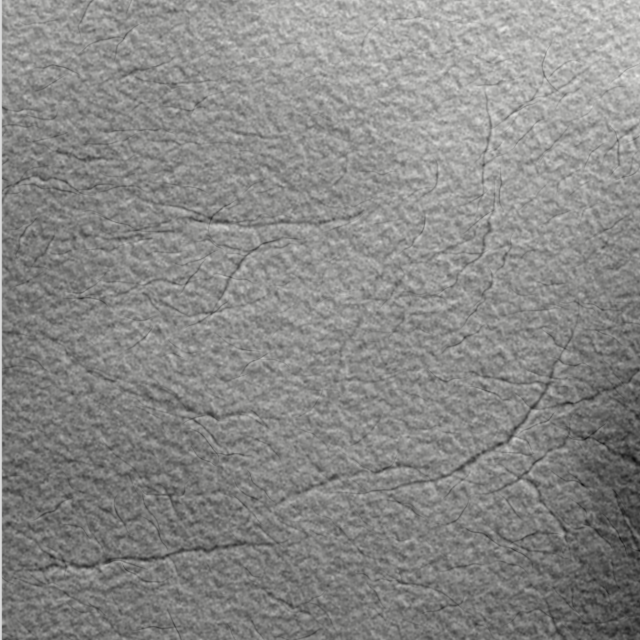
Reproduce this texture procedurally as a three.js fragment shader.

```glsl
// Worn grey leather under soft light from the upper right.
// Fine embossed grain and three sizes of scattered, tapered creases follow a
// slowly turning direction field, over a smooth light falloff with stains.

varying vec2 vUv;

const vec3 LEATHER_TINT = vec3(1.0, 1.0, 0.99);
const vec3 MARGIN_COLOUR = vec3(0.86);
const float MARGIN_WIDTH = 0.003;
const float STAIN_CONTRAST = 0.17;
const float GRAIN_SCALE = 105.0;
const float GRAIN_CONTRAST = 0.21;
const float SPECKLE_SCALE = 270.0;
const float SPECKLE_CONTRAST = 0.13;
const float LIP_BRIGHTNESS = 0.42;
const float LONG_DEPTH = 0.23;
const float MEDIUM_DEPTH = 0.19;
const float SHORT_DEPTH = 0.15;

float hash(vec2 p) {
  vec3 q = fract(vec3(p.xyx) * 0.1031);
  q += dot(q, q.yzx + 33.33);
  return fract((q.x + q.y) * q.z);
}

vec2 hash2(vec2 p) {
  return vec2(hash(p), hash(p + vec2(41.7, 113.3)));
}

float noise(vec2 p) {
  vec2 i = floor(p);
  vec2 f = fract(p);
  f = f * f * (3.0 - 2.0 * f);
  vec2 e = vec2(1.0, 0.0);
  return mix(mix(hash(i), hash(i + e), f.x),
             mix(hash(i + e.yx), hash(i + e.xx), f.x), f.y);
}

vec2 noise2(vec2 p) {
  return vec2(noise(p), noise(p + vec2(37.2, 91.8))) - 0.5;
}

mat2 rotation(float a) {
  return mat2(cos(a), -sin(a), sin(a), cos(a));
}

float fbm(vec2 p) {
  float sum = 0.0;
  float weight = 0.5;
  for (int i = 0; i < 5; i++) {
    sum += weight * noise(p);
    p = rotation(0.6) * p * 2.1 + 17.3;
    weight *= 0.5;
  }
  return sum;
}

// Creases climb to the right near the top and fall to the right near the foot.
float creaseAngle(vec2 p) {
  float sweep = mix(-0.7, 0.28, smoothstep(0.1, 0.75, p.y));
  float steepSide = smoothstep(0.7, 1.0, p.x) * mix(-0.5, 0.45, smoothstep(0.4, 0.7, p.y));
  return sweep + steepSide + 0.9 * (noise(p * 4.0 + 5.0) - 0.5);
}

// Tapered, bent strokes, one per cell: a dark fold with a lit lip below it.
float creases(vec2 p, float cell, float width, float density, float seed) {
  float shade = 0.0;
  vec2 home = floor(p / cell);
  for (int j = -1; j <= 1; j++) {
    for (int i = -1; i <= 1; i++) {
      vec2 id = home + vec2(float(i), float(j));
      vec2 place = hash2(id + seed);
      vec2 kind = hash2(id + seed + 57.0);
      vec2 centre = (id + place) * cell;
      float cluster = smoothstep(0.2, 0.7, noise(centre * 6.0 + 3.0));
      float strength = step(kind.x, density) * mix(0.3, 1.0, cluster * kind.y);
      float crossing = 0.85 * step(0.85, kind.y);
      float angle = creaseAngle(centre) + 0.6 * (place.x - 0.5) + crossing;
      vec2 q = rotation(-angle) * (p - centre);
      q = vec2(dot(p - centre, vec2(cos(angle), sin(angle))),
               dot(p - centre, vec2(-sin(angle), cos(angle))));
      q.y += (place.y - 0.5) * q.x * q.x / cell;
      float along = q.x / (cell * mix(0.45, 0.95, kind.y));
      float taper = max(0.0, 1.0 - along * along);
      float across = q.y / (width * (0.5 + 0.5 * taper));
      float lip = exp(-0.4 * (across + 2.3) * (across + 2.3));
      shade += strength * taper * (LIP_BRIGHTNESS * lip - exp(-across * across));
    }
  }
  return clamp(shade, -1.2, 0.6);
}

// Difference of two shifted samples lights the pebbles from above.
float embossedGrain(vec2 p) {
  vec2 q = rotation(0.45) * (p + 0.004 * noise2(p * 60.0)) * GRAIN_SCALE;
  vec2 toLight = rotation(0.45) * vec2(0.12, 0.42);
  float coarse = noise(q - toLight) - noise(q + toLight);
  float fine = noise(q * 1.9 - toLight) - noise(q * 1.9 + toLight);
  return 0.7 * coarse + 0.5 * fine;
}

float lightFalloff(vec2 p) {
  float foot = 0.405 + 0.28 * p.x - 0.30 * p.x * p.x;
  float head = 0.58 + 0.14 * p.x;
  float darkSide = smoothstep(0.82, 1.0, p.x) * (1.0 - smoothstep(0.45, 0.9, p.y));
  return mix(foot, head, p.y) - 0.12 * darkSide;
}

void main() {
  vec2 p = vUv;
  vec2 jagged = p + 0.018 * noise2(p * 20.0) + 0.007 * noise2(p * 70.0);
  float tone = lightFalloff(p) + STAIN_CONTRAST * (fbm(p * 4.0 + 8.0) - 0.485);
  tone += GRAIN_CONTRAST * embossedGrain(p);
  tone += SPECKLE_CONTRAST * (noise(rotation(0.3) * p * SPECKLE_SCALE) - 0.5);
  tone += LONG_DEPTH * creases(jagged, 0.29, 0.0036, 0.75, 11.0);
  tone += MEDIUM_DEPTH * creases(jagged, 0.12, 0.0026, 0.7, 29.0);
  tone += SHORT_DEPTH * creases(jagged, 0.045, 0.0018, 0.75, 73.0);
  float margin = 1.0 - smoothstep(0.5 * MARGIN_WIDTH, 1.5 * MARGIN_WIDTH, p.x);
  gl_FragColor = vec4(mix(tone * LEATHER_TINT, MARGIN_COLOUR, margin), 1.0);
}
```
